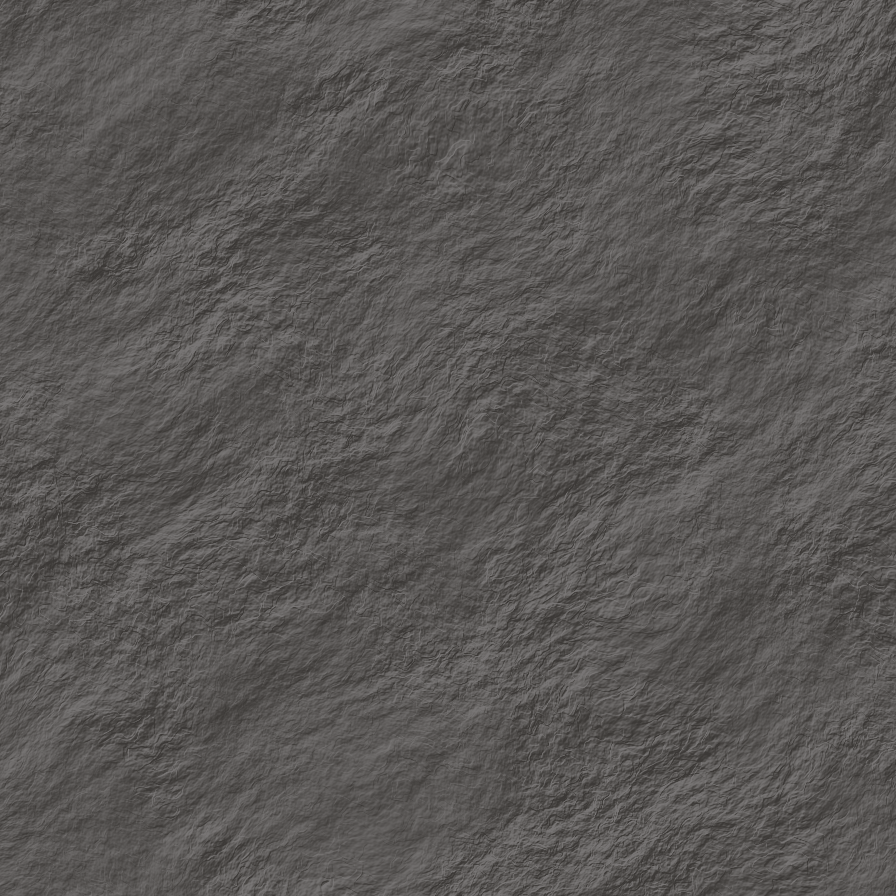
Reproduce this texture procedurally as a three.js fragment shader.

```glsl
// Dark grey slate: a rough, flaky stone face lit from the upper left.
// Broad diagonal swells, crisp ragged flakes and a fine short grain, all of
// gradient noise, form a height field whose slope to the light sets the tone.
varying vec2 vUv;

const vec3 SHADOW = vec3(0.235, 0.224, 0.214);
const vec3 HIGHLIGHT = vec3(0.470, 0.460, 0.457);
const vec2 LIGHT_DIR = vec2(-0.53, 0.85);
const vec2 SWELL_STRETCH = vec2(0.72, 1.2);
const vec2 GRAIN_STRETCH = vec2(0.92, 1.1);
const float GRAIN_ANGLE = 0.65;
const float SAMPLE_STEP = 0.0006;
const int OCTAVES = 8;

mat2 rotation(float angle) {
  float c = cos(angle), s = sin(angle);
  return mat2(c, -s, s, c);
}

// Random unit vector for a lattice cell
vec2 cellGradient(vec2 cell) {
  vec3 h = fract(cell.xyx * vec3(0.1031, 0.1030, 0.0973));
  h += dot(h, h.yzx + 33.33);
  float angle = 6.2832 * fract((h.x + h.y) * h.z);
  return vec2(cos(angle), sin(angle));
}

float gradientNoise(vec2 p) {
  vec2 i = floor(p), f = fract(p);
  vec2 u = f * f * f * (f * (f * 6.0 - 15.0) + 10.0);
  float a = dot(cellGradient(i), f);
  float b = dot(cellGradient(i + vec2(1.0, 0.0)), f - vec2(1.0, 0.0));
  float c = dot(cellGradient(i + vec2(0.0, 1.0)), f - vec2(0.0, 1.0));
  float d = dot(cellGradient(i + vec2(1.0, 1.0)), f - vec2(1.0, 1.0));
  return mix(mix(a, b, u.x), mix(c, d, u.x), u.y);
}

// Bends the domain so that layers run irregularly
vec2 warp(vec2 p, float frequency, float amount) {
  vec2 q = p * frequency;
  return p + amount * vec2(gradientNoise(q + 17.3), gradientNoise(q + 71.9));
}

// Flat plates separated by short, steep ledges
float terrace(float height, float levels, float ledge) {
  float x = height * levels;
  return (floor(x) + smoothstep(1.0 - ledge, 1.0, fract(x))) / levels;
}

float flakes(vec2 p, float frequency, float levels) {
  float height = gradientNoise(p * frequency + 43.7);
  return terrace(height, levels, 0.25) / frequency;
}

// Octaves from long swells to short grain, weighted by slope
float rockRelief(vec2 p, float roughness) {
  float sum = 0.0;
  float frequency = 4.0;
  for (int i = 0; i < OCTAVES; i++) {
    float fineness = float(i) / float(OCTAVES - 1);
    vec2 q = p * mix(SWELL_STRETCH, GRAIN_STRETCH, fineness);
    q = rotation(0.9 * float(i)) * q * frequency;
    float grain = roughness * mix(0.5, 1.75, fineness);
    float weight = mix(0.6, grain, smoothstep(0.15, 0.55, fineness));
    sum += weight * gradientNoise(q + 9.7 * float(i)) / frequency;
    frequency *= 1.9;
  }
  return sum;
}

float stoneHeight(vec2 uv, float roughness) {
  vec2 bent = warp(rotation(GRAIN_ANGLE) * (uv + 3.0), 5.0, 0.035);
  vec2 ragged = warp(warp(bent, 55.0, 0.009), 130.0, 0.004) * GRAIN_STRETCH;
  float plates = 0.6 * flakes(ragged, 20.0, 5.0) + 0.9 * flakes(ragged, 54.0, 3.0);
  return rockRelief(bent, roughness) + roughness * roughness * plates;
}

void main() {
  // Calm and rugged regions
  float patches = gradientNoise(vUv * 3.6 + 5.2) + 0.7 * gradientNoise(vUv * 11.0 + 2.6);
  float roughness = mix(0.7, 1.2, smoothstep(-0.35, 0.35, patches));

  // Slope facing the light
  vec2 offset = LIGHT_DIR * SAMPLE_STEP;
  float rise = stoneHeight(vUv - offset, roughness) - stoneHeight(vUv + offset, roughness);
  float slope = rise / (2.0 * SAMPLE_STEP);

  // Soft limit on contrast, then colour
  float lit = 0.09 * slope;
  float tone = 0.49 + lit / sqrt(1.0 + 2.0 * lit * lit);
  gl_FragColor = vec4(mix(SHADOW, HIGHLIGHT, clamp(tone, 0.0, 1.0)), 1.0);
}
```
